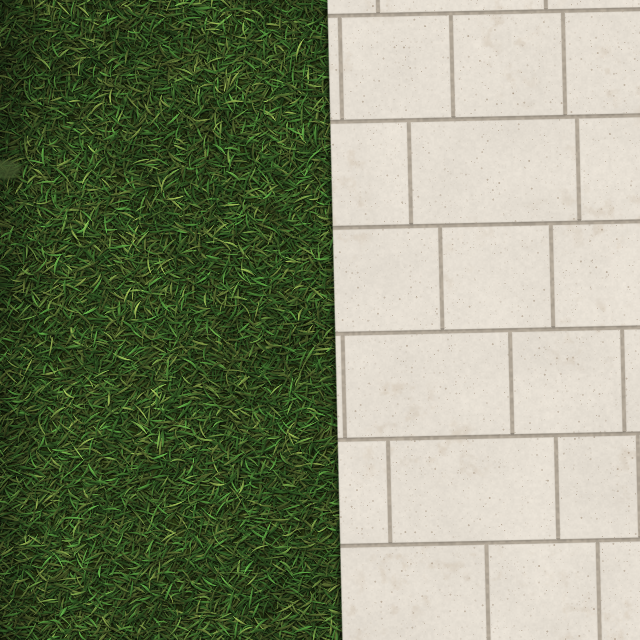
Reproduce this texture procedurally as a Shadertoy shader.

```glsl
// Lawn of curved grass blades beside slightly rotated pale stone paving.

float hash(vec2 p) {
    vec3 q = fract(p.xyx * vec3(0.1031, 0.103, 0.0973));
    q += dot(q, q.yzx + 33.33);
    return fract((q.x + q.y) * q.z);
}

float noise(vec2 p) {
    vec2 i = floor(p), f = fract(p);
    f = f * f * (3.0 - 2.0 * f);
    return mix(mix(hash(i), hash(i + vec2(1, 0)), f.x),
               mix(hash(i + vec2(0, 1)), hash(i + vec2(1, 1)), f.x), f.y);
}

float fbm(vec2 p) {
    float sum = 0.0, amp = 0.5;
    for (int i = 0; i < 4; i++) {
        sum += amp * noise(p);
        p = p * 2.03 + 7.1;
        amp *= 0.5;
    }
    return sum;
}

vec3 grass(vec2 uv, float px) {
    const float CELL = 0.021;
    const int LAYERS = 14;
    vec3 col = mix(vec3(0.09, 0.13, 0.04), vec3(0.20, 0.25, 0.09), noise(uv * vec2(130.0, 230.0)));

    // Blades, stacked from the dark undergrowth to the bright tips
    for (int k = 0; k < LAYERS; k++) {
        float depth = float(k) / float(LAYERS - 1);
        vec2 grid = uv / CELL + float(k) * vec2(0.37, 0.61);
        vec2 home = floor(grid);
        for (int n = 0; n < 9; n++) {
            vec2 id = home + vec2(n % 3 - 1, n / 3 - 1);
            vec2 seed = id + float(k) * vec2(71.0, 37.0) + 200.0;
            float r1 = hash(seed), r2 = hash(seed + 11.3), r3 = hash(seed + 27.7);
            vec2 p = (grid - id - vec2(r1, r2)) * CELL;

            // Leaning is steeper toward the top of the lawn
            float lean = (r3 - 0.5) * 2.5 + mix(0.25, 0.0, uv.y);
            lean += r1 > 0.62 ? -0.65 * uv.y : 0.4 * uv.y;
            float c = cos(lean), s = sin(lean);
            p = vec2(c * p.x + s * p.y, c * p.y - s * p.x);

            float halfLen = mix(0.010, 0.0185, r2);
            float t = p.x / halfLen;
            float across = p.y - (r1 - 0.5) * 0.008 * (t * t - 0.4);
            float width = mix(0.0010, 0.0018, fract(r3 * 9.0)) * (1.0 - t * t);
            float inside = step(abs(t), 1.0);
            float cover = smoothstep(px * 0.5, -px * 0.5, abs(across) - width) * inside;

            // Dark gap under each blade, then its own cool or warm green
            float below = smoothstep(0.0016, 0.0, abs(across + 0.0015) - width) * inside;
            col *= 1.0 - 0.22 * below;
            float pick = fract(r1 * 7.0 + r2 * 13.0);
            vec3 tint = mix(vec3(0.25, 0.43, 0.18), vec3(0.40, 0.47, 0.22), smoothstep(0.3, 0.9, pick));
            float shine = fract(r3 * 5.0 + r2 * 3.0);
            float tone = 0.52 + 0.26 * depth + 0.75 * depth * (shine * shine - 0.2);
            tone *= 0.92 + 0.22 * t * sign(r2 - 0.5);
            tone *= 1.0 + 0.15 * clamp(across / 0.0015, -1.0, 1.0);
            col = mix(col, tint * tone * 1.18, cover * 0.96);
        }
    }

    // Broad shade, dim left border and the pale leaf on it
    col *= 0.89 + 0.28 * fbm(uv * 9.0);
    col *= mix(0.72, 1.0, smoothstep(-0.02, 0.10, uv.x));
    col *= 1.0 - 0.15 * smoothstep(0.6, 1.0, uv.y) * smoothstep(0.35, 0.0, uv.x);
    vec2 leaf = (uv - vec2(0.008, 0.735)) / vec2(0.027, 0.017);
    col = mix(col, vec3(0.29, 0.36, 0.20), 0.65 * smoothstep(1.1, 0.65, length(leaf)));
    return col;
}

vec3 paving(vec2 q, float px) {
    const float ROW = 0.1657;
    // Upright joints of each course, from bottom to top
    vec3 joints[7] = vec3[7](
        vec3(0.7635, 0.9373, 2.0), vec3(0.6135, 0.8759, 1.004),
        vec3(0.5465, 0.8082, 0.9834), vec3(0.7027, 0.8759, 2.0),
        vec3(0.6577, 0.9207, 2.0), vec3(0.5536, 0.7274, 0.9025),
        vec3(0.6138, 0.8762, 2.0));
    float course = (q.y - 0.1356) / ROW;
    int row = clamp(int(floor(course)) + 1, 0, 6);
    vec3 side = q.x - joints[row];
    float stone = dot(step(0.0, side), vec3(1.0));
    float level = (fract(course + 0.5) - 0.5) * ROW;
    float upright = min(abs(side.x), min(abs(side.y), abs(side.z)));
    float gap = min(abs(level), upright);

    // Finely grained limestone with faint stains
    vec3 col = vec3(0.900, 0.872, 0.825);
    col *= 0.992 + 0.014 * hash(vec2(stone, float(row)) + 4.0);
    col *= 0.975 + 0.045 * fbm(q * 14.0);
    col *= 0.978 + 0.028 * noise(q * 170.0) + 0.026 * noise(q * 400.0);
    float stain = smoothstep(0.5, 0.8, fbm(q * 60.0 + 19.0)) * smoothstep(0.4, 0.7, noise(q * 11.0));
    col = mix(col, vec3(0.79, 0.73, 0.65), 0.35 * stain);

    // Fine pits at two sizes, mostly faint
    for (int i = 0; i < 2; i++) {
        float scale = 120.0 + 90.0 * float(i);
        vec2 cell = floor(q * scale) + 31.0 * float(i);
        float r = hash(cell + 31.0);
        vec2 pit = fract(q * scale) - 0.3 - 0.4 * vec2(hash(cell + 3.0), hash(cell + 8.0));
        float speck = smoothstep(0.28, 0.08, length(pit)) * step(0.86, r);
        float strength = (r - 0.86) / 0.14;
        col = mix(col, vec3(0.60, 0.53, 0.45), speck * (0.10 + 0.45 * pow(strength, 4.0)));
    }

    // Mortar, shaded along its upper edge
    vec3 mortar = vec3(0.69, 0.65, 0.59) * (0.94 + 0.12 * noise(q * 220.0));
    mortar *= 1.0 - 0.14 * smoothstep(-0.001, 0.003, level) * step(abs(level), 0.005);
    col *= 1.0 - 0.03 * smoothstep(0.006, 0.003, gap);
    return mix(col, mortar, smoothstep(px * 0.8, -px * 0.8, gap - 0.0031));
}

void mainImage(out vec4 fragColor, in vec2 fragCoord) {
    vec2 uv = fragCoord / iResolution.xy;
    float px = 1.0 / iResolution.y;
    vec2 q = vec2(uv.x + 0.0235 * uv.y, uv.y - 0.0215 * uv.x);

    // Straight border between lawn and stone, with a contact shadow
    float border = q.x - 0.535;
    vec3 col = paving(q, px) * mix(0.96, 1.0, smoothstep(0.0, 0.004, border));
    if (border < px) {
        vec3 lawn = grass(uv, px) * mix(0.6, 1.0, smoothstep(0.0, -0.010, border));
        col = mix(lawn, col, smoothstep(-px, px, border));
    }
    fragColor = vec4(col, 1.0);
}
```
